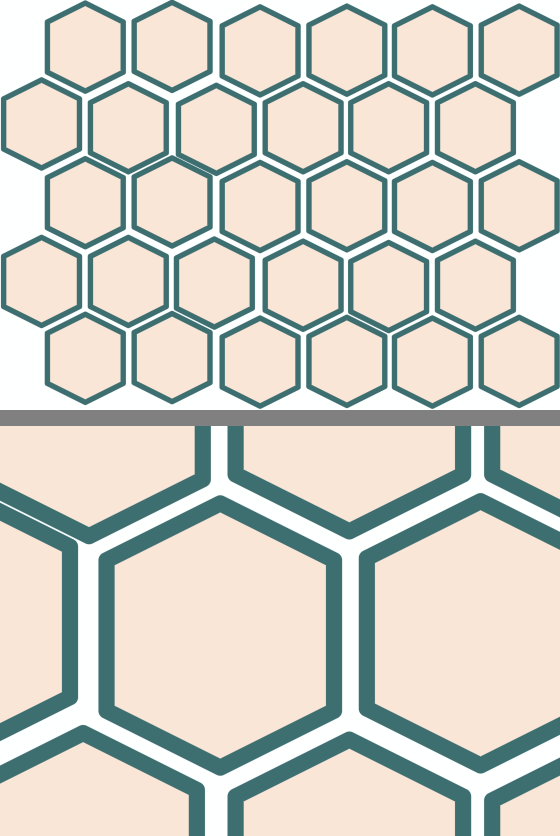
Top: the whole. Bottom: its middle third, enlarged.
Write a Shadertoy shader that draws this pattern.

```glsl
// Loosely laid honeycomb of peach hexagons with teal outlines on white.

float segmentDistance(vec2 p, vec2 a, vec2 b) {
    vec2 ab = b - a;
    return length(p - a - ab * clamp(dot(p - a, ab) / dot(ab, ab), 0.0, 1.0));
}

// Signed distance to a pointy-top hexagon, negative inside.
float hexagonDistance(vec2 p) {
    p = abs(p);
    vec2 top = vec2(0.0, 60.4), shoulder = vec2(52.0, 34.4);
    float edge = min(segmentDistance(p, top, shoulder),
                     segmentDistance(p, shoulder, vec2(shoulder.x, 0.0)));
    bool inside = p.x < shoulder.x && p.y + 0.5 * p.x < top.y;
    return inside ? -edge : edge;
}

// Centre of a cell: staggered rows plus small uneven drifts.
vec2 cellCenter(float col, float row) {
    float odd = mod(row, 2.0);
    vec2 center = vec2(117.0 + 119.0 * col - 60.0 * odd, 64.6 + 106.7 * row);

    // Middle columns drift right, and each row sags after some column.
    float middle = step(1.5, col) - step(3.5, col);
    float sagStart = mix(1.5, row - 0.5, odd);
    center += vec2(1.7 * middle, 5.2 * step(sagStart, col));

    // Even rows alternate in height; odd rows shift and dip at one column.
    float dip = 1.0 - step(0.5, abs(col - 2.0));
    center.y += mix(-mod(col, 2.0), 1.3 * (row - 2.0) + 2.2 * dip, odd);

    // Two cells of the fourth row have slipped.
    if (row == 3.0 && col == 2.0) center.x -= 2.7;
    if (row == 3.0 && col == 4.0) center.y += 1.8;
    return center;
}

void mainImage(out vec4 fragColor, in vec2 fragCoord) {
    // The canvas is 768 units wide, with y running down from the top.
    float pixel = 768.0 / iResolution.x;
    vec2 p = vec2(fragCoord.x, iResolution.y - fragCoord.y) * pixel;

    float fillDist = 1e4, lineDist = 1e4;
    for (int row = 0; row < 5; row++) {
        for (int col = 0; col < 6; col++) {
            float d = hexagonDistance(p - cellCenter(float(col), float(row)));
            fillDist = min(fillDist, d);
            lineDist = min(lineDist, abs(d) - 3.7);
        }
    }

    // Fill first, then the outline on top.
    float soft = 0.7 * pixel;
    vec3 color = vec3(0.995, 1.0, 1.0);
    color = mix(color, vec3(0.98, 0.9, 0.84), smoothstep(soft, -soft, fillDist));
    color = mix(color, vec3(0.24, 0.43, 0.44), smoothstep(soft, -soft, lineDist));
    fragColor = vec4(color, 1.0);
}
```
